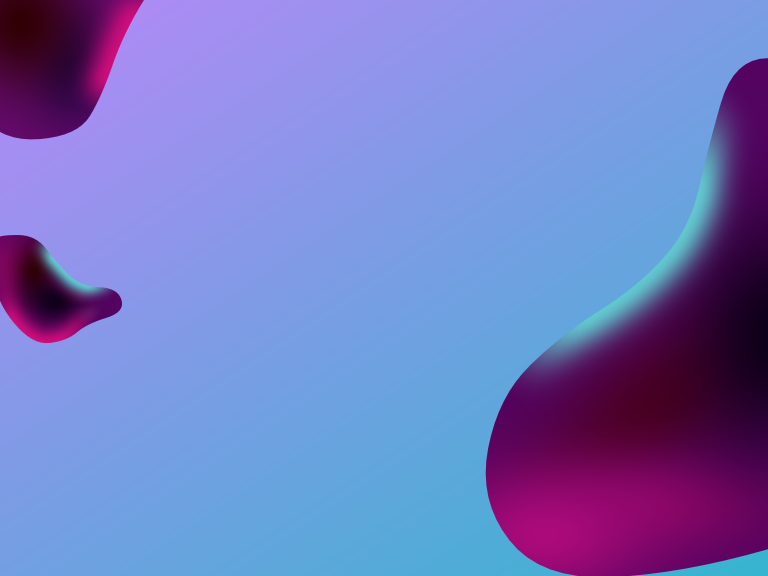
Reproduce this background procedurally as a WebGL 2 fragment shader.

```glsl
#version 300 es
precision highp float;

uniform vec2 u_resolution;
out vec4 fragColor;

// Palette
const vec3 SKY_START = vec3(0.72, 0.53, 0.97);
const vec3 SKY_END   = vec3(0.21, 0.71, 0.81);
const vec3 PURPLE    = vec3(0.33, 0.01, 0.38);
const vec3 PLUM      = vec3(0.40, 0.04, 0.43);
const vec3 MAROON    = vec3(0.29, 0.00, 0.13);
const vec3 DARK_RED  = vec3(0.19, 0.00, 0.02);
const vec3 INK       = vec3(0.05, 0.00, 0.10);
const vec3 NAVY      = vec3(0.15, 0.02, 0.28);
const vec3 WINE      = vec3(0.52, 0.02, 0.39);
const vec3 MAGENTA   = vec3(0.67, 0.04, 0.48);
const vec3 PINK      = vec3(0.80, 0.05, 0.48);
const vec3 TEAL      = vec3(0.38, 0.78, 0.81);

// Tuning
const vec2  SKY_AXIS = vec2(0.47, 0.53);
const float LARGE_RIM = 0.045;
const float CORNER_RIM = 0.036;
const float SMALL_TEAL_RIM = 0.017;
const float SMALL_PINK_RIM = 0.023;
const int   CONTROLS = 12;
const int   STEPS = 8;

// Spline controls, in units of the canvas height
const vec2 LARGE[CONTROLS] = vec2[](
    vec2(1.392, 0.899), vec2(1.274, 0.899), vec2(1.229, 0.743), vec2(1.198, 0.604),
    vec2(1.108, 0.503), vec2(0.976, 0.420), vec2(0.865, 0.312), vec2(0.830, 0.132),
    vec2(0.938, -0.007), vec2(1.181, 0.003), vec2(1.486, 0.090), vec2(1.563, 0.479));
const vec2 CORNER[CONTROLS] = vec2[](
    vec2(0.285, 1.056), vec2(0.215, 0.944), vec2(0.177, 0.833), vec2(0.135, 0.764),
    vec2(0.003, 0.753), vec2(-0.073, 0.847), vec2(-0.12, 0.95), vec2(-0.12, 1.05),
    vec2(-0.05, 1.12), vec2(0.05, 1.14), vec2(0.15, 1.14), vec2(0.25, 1.12));
const vec2 SMALL[CONTROLS] = vec2[](
    vec2(0.0, 0.592), vec2(0.062, 0.592), vec2(0.099, 0.543), vec2(0.139, 0.503),
    vec2(0.205, 0.500), vec2(0.217, 0.458), vec2(0.151, 0.438), vec2(0.116, 0.408),
    vec2(0.056, 0.401), vec2(-0.007, 0.477), vec2(-0.017, 0.566), vec2(-0.010, 0.582));

// Signed distance to a closed quadratic B-spline, negative inside
float blobDistance(vec2 p, vec2 c[CONTROLS]) {
    float nearest = 1e3, side = 1.0;
    for (int i = 0; i < CONTROLS; i++) {
        vec2 mid = c[(i + 1) % CONTROLS];
        vec2 start = 0.5 * (c[i] + mid);
        vec2 end = 0.5 * (mid + c[(i + 2) % CONTROLS]);
        vec2 a = start;
        for (int k = 1; k <= STEPS; k++) {
            float t = float(k) / float(STEPS);
            vec2 b = mix(mix(start, mid, t), mix(mid, end, t), t);
            vec2 edge = b - a, w = p - a;
            vec2 gap = w - edge * clamp(dot(w, edge) / dot(edge, edge), 0.0, 1.0);
            nearest = min(nearest, dot(gap, gap));
            bvec3 cross = bvec3(p.y >= a.y, p.y < b.y, edge.x * w.y > edge.y * w.x);
            if (all(cross) || all(not(cross))) side = -side;
            a = b;
        }
    }
    return side * sqrt(nearest);
}

// Soft rotated ellipse of colour
vec3 glow(vec3 base, vec3 tint, vec2 p, vec2 centre, vec2 radius, float angle) {
    float c = cos(angle), s = sin(angle);
    vec2 q = mat2(c, -s, s, c) * (p - centre) / radius;
    return mix(base, tint, exp(-dot(q, q)));
}

// Light hugging the outline near the chord a-b
vec3 rim(vec3 base, vec3 tint, vec2 p, float d, vec2 a, vec2 b, float width) {
    vec2 chord = b - a;
    float along = dot(p - a, chord) / dot(chord, chord);
    float off = length(p - a - chord * along) / length(chord);
    float span = smoothstep(-0.1, 0.25, along) * (1.0 - smoothstep(0.75, 1.1, along));
    float reach = 1.0 - smoothstep(0.25, 0.5, off);
    return mix(base, tint, span * reach * exp(-d * d / (width * width)));
}

vec3 paint(vec3 below, vec3 body, float d) {
    return mix(below, body, clamp(0.5 - d * u_resolution.y, 0.0, 1.0));
}

void main() {
    vec2 uv = gl_FragCoord.xy / u_resolution;
    vec2 p = gl_FragCoord.xy / u_resolution.y;
    vec3 color = mix(SKY_START, SKY_END, dot(vec2(uv.x, 1.0 - uv.y), SKY_AXIS));

    // Large blob on the right
    float d = blobDistance(p, LARGE);
    vec3 body = glow(PURPLE, MAROON, p, vec2(1.137, 0.297), vec2(0.24, 0.11), 0.6);
    body = glow(body, WINE, p, vec2(1.146, 0.125), vec2(0.20, 0.08), 0.0);
    body = glow(body, MAGENTA, p, vec2(0.946, 0.071), vec2(0.18, 0.11), 0.0);
    body = glow(body, INK, p, vec2(1.345, 0.418), vec2(0.14, 0.20), 0.0);
    body = rim(body, TEAL, p, d, vec2(1.253, 0.809), vec2(0.92, 0.351), LARGE_RIM);
    color = paint(color, body, d);

    // Corner blob
    d = blobDistance(p, CORNER);
    body = glow(PLUM, NAVY, p, vec2(0.125, 0.882), vec2(0.07, 0.10), 0.0);
    body = glow(body, DARK_RED, p, vec2(0.035, 0.962), vec2(0.10, 0.11), 0.0);
    body = rim(body, PINK, p, d, vec2(0.243, 1.017), vec2(0.170, 0.818), CORNER_RIM);
    color = paint(color, body, d);

    // Small blob on the left
    d = blobDistance(p, SMALL);
    body = glow(PURPLE, WINE, p, vec2(0.009, 0.535), vec2(0.05, 0.06), 0.0);
    body = glow(body, DARK_RED, p, vec2(0.061, 0.528), vec2(0.035, 0.05), 0.0);
    body = glow(body, INK, p, vec2(0.097, 0.479), vec2(0.05, 0.038), 0.0);
    body = rim(body, PINK, p, d, vec2(-0.003, 0.479), vec2(0.148, 0.418), SMALL_PINK_RIM);
    body = rim(body, TEAL, p, d, vec2(0.073, 0.583), vec2(0.188, 0.493), SMALL_TEAL_RIM);
    fragColor = vec4(paint(color, body, d), 1.0);
}
```
